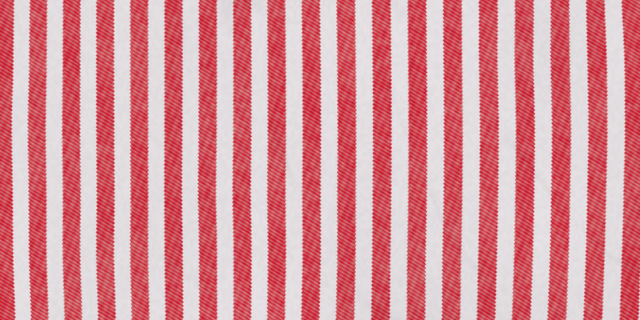
This texture is drawn by a Shadertoy shader. Its source:

```glsl
const float PI = 3.14159265;
const vec3 DEEP_RED = vec3(0.785, 0.11, 0.19);
const vec3 WORN_RED = vec3(0.83, 0.51, 0.51);
const vec3 WHITE = vec3(0.885, 0.868, 0.878);

float hash(vec2 p) {
    p = fract(p * vec2(0.1031, 0.1137));
    p += dot(p, p.yx + 33.33);
    return fract((p.x + p.y) * p.x * 17.0);
}

float noise(vec2 p) {
    vec2 cell = floor(p);
    vec2 f = fract(p);
    f = f * f * (3.0 - 2.0 * f);
    float low = mix(hash(cell), hash(cell + vec2(1, 0)), f.x);
    float high = mix(hash(cell + vec2(0, 1)), hash(cell + vec2(1, 1)), f.x);
    return mix(low, high, f.y);
}

// Sideways drift of the cloth: a lean, a bow and a small wobble
float clothDrift(vec2 p) {
    float side = p.x * 0.5;
    float lean = mix(0.005, -0.008, side) * (1.0 - p.y);
    float bow = mix(-0.005, 0.012, side) * sin(PI * p.y);
    float wobble = 0.005 * (noise(p * vec2(3.0, 5.0) + 7.0) - 0.5);
    return lean + bow + wobble;
}

// Coverage of stripes whose spacing grows slowly with x
float stripes(float x, float first, float spacing, float growth, float duty, float blur) {
    float root = sqrt(spacing * spacing + 4.0 * growth * (x - first));
    float index = (root - spacing) / (2.0 * growth);
    float offset = abs(fract(index + 0.5) - 0.5);
    float edge = (offset - 0.5 * duty) * root;
    return 1.0 - smoothstep(-blur, blur, edge);
}

// Diagonal weave with uneven threads, 0 for deep dye and 1 for worn
float twill(vec2 p, float threads) {
    vec2 q = vec2(p.x * 0.6 + p.y, p.x - p.y * 0.35) * threads;
    float ridge = sin(2.0 * PI * q.x);
    float crossing = sin(PI * q.y);
    float uneven = noise(q * vec2(1.0, 0.6)) - 0.5;
    float faded = noise(p * vec2(9.0, 6.0)) - 0.5;
    return clamp(0.44 + 0.27 * ridge + 0.10 * crossing + 0.40 * uneven + 0.22 * faded, 0.0, 1.0);
}

// Soft fold lines along the steep side of a noise field
float creases(vec2 p) {
    float field = noise(p * vec2(5.0, 3.0) + p.yx * 2.0);
    float fold = 1.0 - smoothstep(0.0, 0.07, abs(field - 0.5));
    return fold * smoothstep(0.45, 0.8, noise(p * 4.0 + 19.0));
}

void mainImage(out vec4 fragColor, in vec2 fragCoord) {
    vec2 p = fragCoord / iResolution.y;
    float threads = 85.0;
    vec2 cloth = vec2(p.x - clothDrift(p), p.y);

    // Stepped stripe borders follow the threads
    float step_ = 0.0016 * sin(2.0 * PI * threads * p.y);
    float blur = max(0.0035, 0.8 / iResolution.y);
    float red = stripes(cloth.x + step_, 0.0143, 0.1041, 0.000266, 0.515, blur);

    // Dyed and plain yarn
    vec3 dyed = mix(DEEP_RED, WORN_RED, twill(cloth, threads));
    float grain = noise(cloth * threads * vec2(1.3, 1.0)) - 0.5;
    vec3 plain = WHITE + 0.025 * grain;
    vec3 color = mix(plain, dyed, red);

    // Gentle shading over the folds
    float shade = 1.0 + 0.025 * (noise(p * 3.5 + 4.0) - 0.5);
    shade -= 0.025 * creases(p);
    fragColor = vec4(color * shade, 1.0);
}
```
